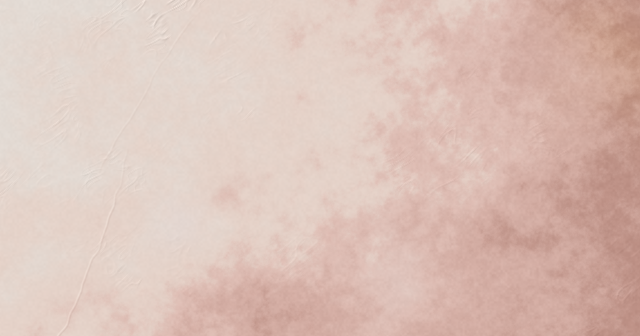
A Shadertoy shader for this texture:

```glsl
#define BLOTCH_SCALE 3.4
#define BLOTCH_AMOUNT 0.50
#define EDGE_WARP 0.34
#define GRAIN_SCALE 150.0
#define GRAIN_AMOUNT 0.026
#define SPECKLE_AMOUNT 0.24
#define SCRATCH_SCALE 17.0
#define SCRATCH_DEPTH 0.075
#define CRACK_WIDTH 0.0030
#define CRACK_DEPTH 0.050

float hash(vec2 p) {
    vec3 q = fract(vec3(p.xyx) * 0.1031);
    q += dot(q, q.yzx + 33.33);
    return fract((q.x + q.y) * q.z);
}

float noise(vec2 p) {
    vec2 i = floor(p), f = fract(p);
    f = f * f * (3.0 - 2.0 * f);
    return mix(mix(hash(i), hash(i + vec2(1, 0)), f.x),
               mix(hash(i + vec2(0, 1)), hash(i + vec2(1, 1)), f.x), f.y);
}

// Layered noise, centred on zero
float fbm(vec2 p) {
    float sum = 0.0, amp = 0.5;
    for (int i = 0; i < 6; i++) {
        sum += amp * (noise(p) - 0.5);
        p = mat2(1.6, 1.2, -1.2, 1.6) * p + 17.3;
        amp *= 0.58;
    }
    return sum;
}

// Soft elliptical patch
float spot(vec2 p, vec2 centre, vec2 radius) {
    vec2 d = (p - centre) / radius;
    return exp(-dot(d, d));
}

// Plaster colours from pale cream to dusky rose
vec3 plasterRamp(float s) {
    vec3 c = mix(vec3(0.888, 0.858, 0.832), vec3(0.896, 0.822, 0.784), smoothstep(-0.02, 0.27, s));
    c = mix(c, vec3(0.868, 0.738, 0.702), smoothstep(0.24, 0.56, s));
    c = mix(c, vec3(0.828, 0.678, 0.640), smoothstep(0.52, 0.80, s));
    return mix(c, vec3(0.740, 0.565, 0.522), smoothstep(0.77, 1.09, s));
}

// Thin raised line along a wandering column
float crack(vec2 p, float column, float low, float high) {
    column += 0.035 * (noise(vec2(p.y * 7.0, 3.0)) - 0.5)
            + 0.012 * (noise(vec2(p.y * 31.0, 8.0)) - 0.5);
    float d = (p.x - column) / CRACK_WIDTH;
    float span = smoothstep(low, low + 0.08, p.y) * smoothstep(high, high - 0.12, p.y);
    return exp(-d * d) * span * (0.3 + 0.7 * noise(p * 11.0));
}

float cracks(vec2 p) {
    float lower = 0.17 + 0.62 * p.y - 0.45 * p.y * p.y;
    float upper = 0.30 + 0.50 * (p.y - 0.5) + 0.25 * (p.y - 0.5) * (p.y - 0.5);
    return crack(p, lower, -0.1, 0.58) + 0.5 * crack(p, upper, 0.46, 1.0);
}

// Creases left by the trowel, slanting up to the right
float scratches(vec2 p) {
    vec2 q = mat2(0.77, -0.64, 0.64, 0.77) * p;
    q += 0.04 * vec2(noise(p * 11.0), noise(p * 11.0 + 40.0));
    float n = noise(q * vec2(1.0, 2.6) * SCRATCH_SCALE) - 0.5;
    float m = noise(q * vec2(2.0, 4.5) * SCRATCH_SCALE + 9.0) - 0.5;
    return exp(-n * n * 260.0) + 0.6 * exp(-m * m * 120.0);
}

void mainImage(out vec4 fragColor, in vec2 fragCoord) {
    vec2 p = fragCoord / iResolution.y;
    vec2 uv = fragCoord / iResolution.xy;

    // Blotches, slightly stretched along the diagonal
    vec2 q = mat2(0.8, -0.6, 0.6, 0.8) * p * vec2(0.85, 1.15);
    float blotch = fbm(q * BLOTCH_SCALE + 5.0);
    float mottle = fbm(p * 9.0 + 31.0);
    float speckle = fbm(p * 38.0 + 11.0);
    vec2 w = uv + 0.16 * vec2(fbm(p * 5.0 + 60.0), fbm(p * 5.0 + 90.0));

    // Rose stain on the right, sweeping to the lower left
    float border = 0.66 - 0.80 * max(0.0, 0.55 - uv.y);
    float d = uv.x - border + EDGE_WARP * blotch + 0.14 * mottle + 0.06 * speckle;
    float tone = 0.24 + 0.25 * d + 0.39 * smoothstep(-0.17, 0.23, d);
    tone += 0.29 * smoothstep(0.76, 1.03, w.x);
    tone += BLOTCH_AMOUNT * (0.30 * blotch + 0.34 * mottle);

    // Separate stains and worn places
    tone += 0.24 * spot(w, vec2(0.36, 0.43), vec2(0.07, 0.06));
    tone += 0.17 * spot(w, vec2(0.08, 0.38), vec2(0.10, 0.10));
    tone += 0.16 * spot(w, vec2(0.40, 0.08), vec2(0.14, 0.12));
    tone += 0.14 * spot(w, vec2(0.18, 0.06), vec2(0.12, 0.08));
    tone += 0.18 * spot(w, vec2(0.80, 0.28), vec2(0.04, 0.05));
    tone -= 0.18 * spot(w, vec2(0.61, 0.15), vec2(0.09, 0.16));

    // Fine speckle, strongest where the stain is worn
    float worn = smoothstep(0.22, 0.45, tone);
    tone += SPECKLE_AMOUNT * speckle * (0.35 + 0.65 * worn);
    vec3 colour = plasterRamp(tone);

    float chalk = spot(w, vec2(0.26, 0.34), vec2(0.05, 0.09))
                + 0.4 * spot(w, vec2(0.60, 0.20), vec2(0.05, 0.12));
    colour = mix(colour, vec3(0.890, 0.850, 0.835), 0.65 * chalk);
    float ochre = spot(w, vec2(0.96, 0.85), vec2(0.10, 0.20));
    colour += ochre * vec3(0.0, -0.008, -0.040);

    // Relief lit from the upper left
    vec2 e = vec2(-0.0019, 0.0019);
    float patches = smoothstep(0.60, 0.85, noise(p * 4.3 + 21.0)) * 0.35;
    patches += spot(w, vec2(0.33, 0.99), vec2(0.09, 0.11));
    patches += 0.6 * spot(w, vec2(0.86, 0.62), vec2(0.08, 0.08));
    patches += 0.4 * spot(w, vec2(0.17, 0.48), vec2(0.06, 0.08));
    patches *= smoothstep(0.3, 0.7, noise(p * 15.0 + 70.0));
    float crease = scratches(p - e) - scratches(p + e);
    float ridge = cracks(p - e) - cracks(p + e);
    colour += SCRATCH_DEPTH * patches * crease;
    colour += CRACK_DEPTH * ridge * vec3(0.8, 1.0, 1.0);

    // Fine plaster grain
    float grain = noise(p * GRAIN_SCALE) + 0.6 * noise(p * GRAIN_SCALE * 0.45 + 50.0) - 0.8;
    colour += GRAIN_AMOUNT * grain * (0.6 + 0.5 * smoothstep(0.3, 0.8, tone));

    fragColor = vec4(clamp(colour, 0.0, 1.0), 1.0);
}
```
